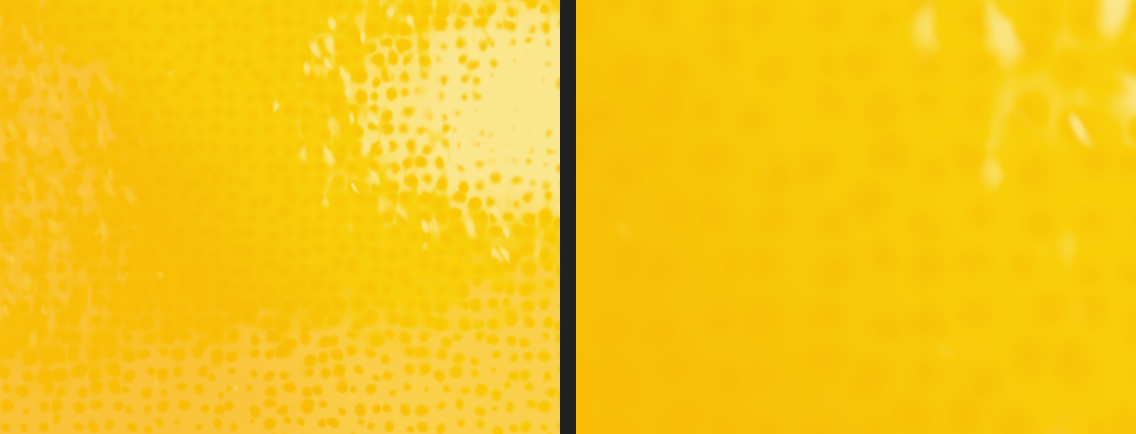
Left, the full canvas; right, a detail of the centre.
This texture is drawn by a Shadertoy shader. Its source:

```glsl
// Glossy citrus peel: dimpled yellow skin with highlights broken up by its pores.

const vec3 YELLOW = vec3(0.972, 0.812, 0.035);
const vec3 AMBER = vec3(0.972, 0.746, 0.030);
const vec3 PORE_TINT = vec3(0.970, 0.705, 0.010);
const vec3 PEACH = vec3(0.980, 0.762, 0.220);
const vec3 STRAW = vec3(0.980, 0.812, 0.300);
const vec3 BUTTER = vec3(0.980, 0.865, 0.390);
const vec3 CREAM = vec3(0.982, 0.905, 0.575);
const float PORE_SPACING = 0.040;

float hash(vec2 p) {
    return fract(sin(dot(p, vec2(127.1, 311.7))) * 43758.5453);
}

vec2 hash2(vec2 p) {
    return vec2(hash(p), hash(p + 57.3));
}

float noise(vec2 p) {
    vec2 i = floor(p), f = fract(p);
    f = f * f * (3.0 - 2.0 * f);
    return mix(mix(hash(i), hash(i + vec2(1, 0)), f.x),
               mix(hash(i + vec2(0, 1)), hash(i + vec2(1, 1)), f.x), f.y);
}

float fbm(vec2 p) {
    return 0.65 * noise(p) + 0.35 * noise(p * 2.1 + 7.7);
}

// Distance to the nearest pore centre, in units of the pore spacing
float poreDistance(vec2 p, float spacing) {
    vec2 q = p / spacing, cell = floor(q);
    float nearest = 2.0;
    for (int y = -1; y <= 1; y++)
    for (int x = -1; x <= 1; x++) {
        vec2 id = cell + vec2(x, y);
        vec2 centre = id + 0.5 + 0.55 * (hash2(id) - 0.5);
        float sizeShift = 0.16 * (hash(id + 19.0) - 0.5);
        nearest = min(nearest, length(q - centre) + sizeShift);
    }
    return nearest;
}

// Skin height: negative in the pores, positive on the ridges between
float skinHeight(float d) {
    return mix(-0.50, 0.16, smoothstep(0.0, 0.48, d)) + 0.35 * (d - 0.45);
}

// Scattered slanted glints; density is the share of cells that hold one
float flecks(vec2 p, vec2 spacing, vec2 radius, float density) {
    vec2 q = p / spacing, cell = floor(q);
    float cover = 0.0;
    for (int y = -1; y <= 1; y++)
    for (int x = -1; x <= 1; x++) {
        vec2 id = cell + vec2(x, y);
        vec2 offset = (q - id - 0.5 - 0.7 * (hash2(id + 5.0) - 0.5)) * spacing;
        offset.x += offset.y * (0.7 * hash(id + 3.0) - 0.15);
        float size = mix(0.55, 1.15, hash(id + 83.0));
        float glint = 1.0 - smoothstep(0.25, 1.25, length(offset / (radius * size)));
        float present = smoothstep(0.0, 0.2, density - hash(id + 29.0));
        cover = max(cover, glint * present);
    }
    return cover;
}

// Positive inside an elliptical highlight, falling off outside
float ellipseField(vec2 p, vec2 centre, vec2 radius) {
    return 1.0 - length((p - centre) / radius);
}

// Shine appears where the highlight field lifts the skin above zero
float shine(float field, float height, float softness) {
    return smoothstep(0.0, softness, field + height);
}

void mainImage(out vec4 fragColor, in vec2 fragCoord) {
    vec2 p = fragCoord / iResolution.y;
    vec2 warp = vec2(noise(p * 28.0), noise(p * 28.0 + 31.0)) - 0.5;
    vec2 ragged = p + 0.009 * (vec2(noise(p * 62.0), noise(p * 62.0 + 9.0)) - 0.5);
    float d = poreDistance(p + 0.011 * warp, PORE_SPACING);
    float height = skinHeight(d);

    // Upright and level grain that roughens the highlight edges
    float upright = fbm(p * vec2(42.0, 19.0)) - 0.5;
    float level = fbm(p * vec2(20.0, 32.0) + 40.0) - 0.5;
    float broad = fbm(p * 5.0 + 11.0) - 0.5;

    // Skin colour, amber at lower left to yellow at upper right
    float ripeness = smoothstep(0.58, 1.02, dot(p, vec2(0.8, 0.7)) + 0.10 * broad);
    vec3 color = mix(AMBER, YELLOW, ripeness);
    float pore = 1.0 - smoothstep(0.0, 0.55, d);
    color = mix(color, PORE_TINT, pore * 0.34);

    // Dull patchy sheen down the left side, with faint upright glints
    float left = ellipseField(p, vec2(0.04, 0.58), vec2(0.25, 0.37));
    float leftField = min(0.7 * left, 0.24) + 0.4 * broad - 0.04;
    float leftShine = shine(leftField, 0.5 * height + 1.1 * upright, 0.55);
    float leftDensity = 0.5 * smoothstep(-0.30, 0.15, left);
    float leftFlecks = flecks(ragged, vec2(0.044, 0.065), vec2(0.013, 0.027), leftDensity);
    color = mix(color, PEACH + vec3(0.0, 0.008, 0.02), 0.9 * leftShine);
    color = mix(color, STRAW, 0.6 * leftFlecks);

    // Broad sheen along the bottom, its edge rising to the right
    float edge = 0.20 + 0.06 * smoothstep(0.0, 0.5, p.x) + 0.17 * smoothstep(0.85, 1.3, p.x);
    float bottom = min(2.6 * (edge - p.y), 0.44);
    float bottomShine = shine(bottom + 0.25 * broad, 0.9 * height + 0.5 * level, 0.52);
    vec3 bottomColor = mix(PEACH, STRAW, smoothstep(0.35, 1.0, p.x + 0.2 * broad));
    color = mix(color, bottomColor, 0.96 * bottomShine);

    // Bright highlight at upper right, its pores fading toward the middle
    float right = ellipseField(p, vec2(1.20, 0.76), vec2(0.37, 0.28));
    float corner = smoothstep(0.0, 0.14, dot(p, vec2(0.5, 0.86)) - 1.41);
    float rightField = min(0.95 * right, 0.60) - 0.35 * corner + 0.2 * broad;
    float relief = mix(0.85, 0.45, smoothstep(0.0, 0.45, right));
    float rightShine = shine(rightField + 0.09, relief * height + 0.9 * upright, 0.50);
    float glow = smoothstep(0.0, 0.55, right + 0.5 * broad + 0.5 * height);
    color = mix(color, mix(BUTTER, CREAM, glow), 0.96 * rightShine);

    // Pale glints scattered off its rim, and rare tiny ones elsewhere
    float rim = smoothstep(-0.68, -0.25, right) * (1.0 - smoothstep(0.0, 0.25, right));
    float rimDensity = 0.72 * rim * smoothstep(0.28, 0.60, p.y);
    float rimFlecks = flecks(ragged, vec2(0.046, 0.062), vec2(0.013, 0.025), rimDensity);
    float strays = flecks(ragged + 3.0, vec2(0.09), vec2(0.008, 0.010), 0.15);
    color = mix(color, CREAM, 0.85 * rimFlecks);
    color = mix(color, BUTTER, 0.5 * strays);

    fragColor = vec4(color, 1.0);
}
```
